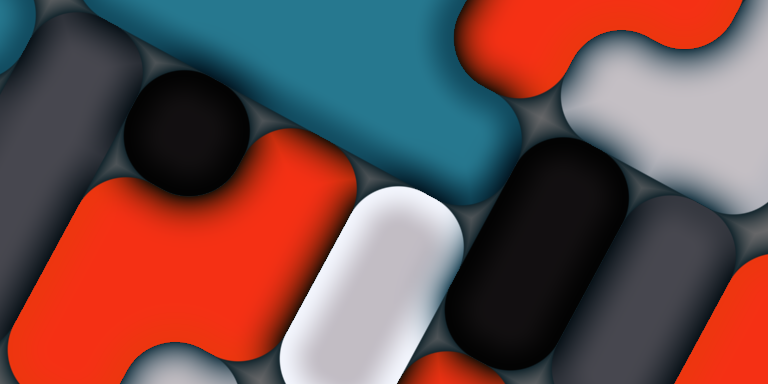
Write a WebGL 1 fragment shader that draws this background.

```glsl
precision highp float;
uniform vec2 u_resolution;

#define CELL 0.317
#define TILT 0.497
#define ORIGIN vec2(0.4865, 0.347)
#define RADIUS 0.45
#define RIM_WIDTH 0.34
#define SHADOW_REACH 0.48
#define SHADOW_STRENGTH 0.88
#define SHADOW_TINT vec3(0.02, 0.2, 0.27)

// Layers, ordered by height: a higher one casts shadow on a lower one
const float FLOOR = 0.0;
const float PALE = 1.0;
const float SLATE = 2.0;
const float RED = 3.0;
const float TEAL = 4.0;
const float WHITE = 5.0;
const float BLACK = 6.0;

// Assigns a layer to a block of grid cells
void block(vec2 cell, vec2 lo, vec2 hi, float layer, inout float result) {
  vec2 inside = step(lo - 0.5, cell) * step(cell, hi + 0.5);
  result = mix(result, layer, inside.x * inside.y);
}

// Layout of the blocks on the tilted grid
float layerAt(vec2 cell) {
  float layer = FLOOR;
  block(cell, vec2(-1, -4), vec2(1, -1), TEAL, layer);
  block(cell, vec2(2, -1), vec2(2, -1), TEAL, layer);
  block(cell, vec2(-2, 0), vec2(-2, 0), TEAL, layer);
  block(cell, vec2(-1, 0), vec2(-1, 2), SLATE, layer);
  block(cell, vec2(4, -1), vec2(4, 0), SLATE, layer);
  block(cell, vec2(0, 1), vec2(0, 2), RED, layer);
  block(cell, vec2(1, 0), vec2(1, 1), RED, layer);
  block(cell, vec2(2, -3), vec2(2, -2), RED, layer);
  block(cell, vec2(3, -3), vec2(3, -3), RED, layer);
  block(cell, vec2(5, -1), vec2(5, 0), RED, layer);
  block(cell, vec2(3, 1), vec2(3, 2), RED, layer);
  block(cell, vec2(3, -2), vec2(4, -2), PALE, layer);
  block(cell, vec2(4, -3), vec2(4, -3), PALE, layer);
  block(cell, vec2(1, 2), vec2(1, 2), PALE, layer);
  block(cell, vec2(2, 0), vec2(2, 1), WHITE, layer);
  block(cell, vec2(0, 0), vec2(0, 0), BLACK, layer);
  block(cell, vec2(3, -1), vec2(3, 0), BLACK, layer);
  return layer;
}

bool sameLayer(vec2 cell, float layer) {
  return abs(layerAt(cell) - layer) < 0.5;
}

// Signed distance to a quadrant with a rounded corner
float roundedQuadrant(vec2 q) {
  vec2 k = RADIUS - q;
  return length(max(k, 0.0)) + min(max(k.x, k.y), 0.0) - RADIUS;
}

// Distance to the shape owning one of four cells around a grid vertex
float shapeDistance(vec2 vertex, vec2 offset, vec2 side, float layer) {
  vec2 q = offset * side;
  vec2 h = 0.5 * side;
  bool acrossX = sameLayer(vertex + h * vec2(-1, 1), layer);
  bool acrossY = sameLayer(vertex + h * vec2(1, -1), layer);
  if (acrossX && acrossY)
    return sameLayer(vertex - h, layer) ? -0.5 : max(-roundedQuadrant(-q), -0.5);
  if (acrossX) return -q.y;
  if (acrossY) return -q.x;
  return roundedQuadrant(q);
}

vec3 bodyColor(float layer) {
  if (layer < 0.5) return vec3(0.50, 0.48, 0.48);
  if (layer < 1.5) return vec3(0.77, 0.75, 0.77);
  if (layer < 2.5) return vec3(0.28, 0.28, 0.31);
  if (layer < 3.5) return vec3(0.96, 0.19, 0.08);
  if (layer < 4.5) return vec3(0.15, 0.47, 0.56);
  if (layer < 5.5) return vec3(0.76, 0.74, 0.77);
  return vec3(0.07, 0.06, 0.065);
}

vec3 rimColor(float layer) {
  if (layer < 1.5) return vec3(0.72, 0.72, 0.75);
  if (layer < 2.5) return vec3(0.21, 0.22, 0.25);
  if (layer < 3.5) return vec3(0.93, 0.21, 0.06);
  if (layer < 4.5) return vec3(0.07, 0.30, 0.38);
  if (layer < 5.5) return vec3(0.95, 0.96, 0.99);
  return vec3(0.01);
}

vec2 sideOf(int i) {
  float n = float(i);
  return vec2(mod(n, 2.0), floor(n * 0.5)) * 2.0 - 1.0;
}

// Colour of a layer, darkened by every higher shape nearby
vec3 shade(float layer, float depth, vec2 vertex, vec2 offset) {
  vec3 color = bodyColor(layer);
  if (layer > 0.5) color = mix(rimColor(layer), color, smoothstep(0.0, RIM_WIDTH, depth));
  float shadow = 0.0;
  for (int i = 0; i < 4; i++) {
    vec2 side = sideOf(i);
    float other = layerAt(vertex + 0.5 * side);
    if (other > layer + 0.5) {
      float d = max(shapeDistance(vertex, offset, side, other), 0.0);
      shadow = max(shadow, pow(max(1.0 - d / SHADOW_REACH, 0.0), 3.0));
    }
  }
  return color * mix(vec3(1.0), SHADOW_TINT, shadow * SHADOW_STRENGTH);
}

void main() {
  vec2 p = gl_FragCoord.xy / u_resolution.y;
  p = vec2(p.x, 1.0 - p.y) - ORIGIN;
  float c = cos(TILT), s = sin(TILT);
  vec2 grid = vec2(c * p.x + s * p.y, c * p.y - s * p.x) / CELL;
  vec2 vertex = floor(grid) + 0.5;
  vec2 offset = grid - vertex;

  // Nearest shape
  float nearest = 1.0, top = FLOOR;
  for (int i = 0; i < 4; i++) {
    vec2 side = sideOf(i);
    float layer = layerAt(vertex + 0.5 * side);
    float d = shapeDistance(vertex, offset, side, layer);
    if (layer > 0.5 && d < nearest) { nearest = d; top = layer; }
  }

  // Smooth edge over the floor
  float pixel = 1.0 / (u_resolution.y * CELL);
  float cover = smoothstep(pixel, -pixel, nearest);
  vec3 ground = shade(FLOOR, 0.0, vertex, offset);
  vec3 shape = shade(top, -nearest, vertex, offset);
  gl_FragColor = vec4(mix(ground, shape, cover), 1.0);
}
```
